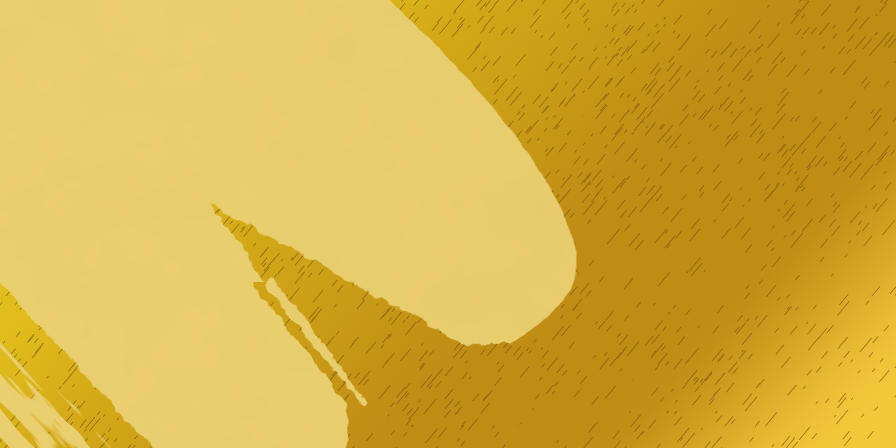
Write a Shadertoy shader that draws this background.

```glsl
// Broad pale brush strokes with torn edges over scratched, diagonally lit gold.

const vec3 PALE = vec3(0.912, 0.805, 0.432);
const vec3 GOLD_YELLOW = vec3(0.88, 0.74, 0.11);
const vec3 GOLD_MID = vec3(0.82, 0.65, 0.09);
const vec3 GOLD_DARK = vec3(0.75, 0.55, 0.08);
const vec3 GOLD_GLOW = vec3(0.96, 0.78, 0.23);
const vec3 SCRATCH = vec3(0.46, 0.32, 0.04);

float hash(vec2 p) {
    vec3 q = fract(p.xyx * 0.1031);
    q += dot(q, q.yzx + 33.33);
    return fract((q.x + q.y) * q.z);
}

float noise(vec2 p) {
    vec2 i = floor(p), f = fract(p);
    f *= f * (3.0 - 2.0 * f);
    return mix(mix(hash(i), hash(i + vec2(1, 0)), f.x),
               mix(hash(i + vec2(0, 1)), hash(i + vec2(1, 1)), f.x), f.y);
}

// Signed roughness in -1..1 from three octaves
float rough(vec2 p) {
    return (noise(p) + 0.5 * noise(p * 2.3) + 0.25 * noise(p * 5.1)) / 0.875 - 1.0;
}

float coverage(float d, float px) {
    return 1.0 - smoothstep(-px, px, d);
}

// Upper stroke: curved right side, rounded end, straight torn underside
float lobe(vec2 p, float tear) {
    float h = p.y - 0.414;
    float side = 1.289 - (h > 0.0 ? 0.954 * pow(h, 1.526) : 4.6 * h * h);
    float right = (p.x - side) * 0.8 + 0.003 * tear;
    float under = (0.544 - 0.554 * (p.x - 0.471) - p.y) * 0.875;
    return max(right, max(under, 0.234 - p.y) + 0.009 * tear);
}

// Lower stroke: slanted edge, stepped below the notch
float body(vec2 p, float tear) {
    float upper = 0.471 + 0.704 * (0.544 - p.y);
    float lower = min(0.565 + 0.78 * (0.365 - p.y), 0.775);
    float side = p.y > 0.37 ? upper : lower;
    return (p.x - side) * 0.8 + 0.008 * tear;
}

// Loose bristle mark tapering from a to b
float bristle(vec2 p, vec2 a, vec2 b, float width, float tear) {
    vec2 ab = b - a;
    float t = clamp(dot(p - a, ab) / dot(ab, ab), 0.0, 1.0);
    return length(p - a - ab * t) - width * (1.0 - 0.5 * t) + 0.008 * tear;
}

// Bare gold in the lower left, crossed by dry-brush streaks
float bareCorner(vec2 p, float tear) {
    float depth = (0.37 - 1.09 * p.x - p.y) * 0.676;
    float along = dot(p, vec2(0.676, -0.737));
    float streak = noise(vec2(depth * 75.0, along * 7.0 + 4.0));
    streak = 0.75 * streak + 0.25 * noise(vec2(depth * 170.0, along * 22.0));
    float dryness = smoothstep(0.035, 0.15, depth) * smoothstep(0.4, 0.1, along);
    float paint = (streak - mix(0.9, 0.42, dryness)) * 0.03;
    return max(-depth + 0.008 * tear, paint);
}

vec3 goldGradient(float u) {
    vec3 c = mix(GOLD_YELLOW, GOLD_MID, smoothstep(-0.3, 0.25, u));
    c = mix(c, GOLD_DARK, smoothstep(0.1, 0.95, u));
    return mix(c, GOLD_GLOW, smoothstep(1.27, 1.9, u));
}

// One layer of short slanted dashes, one candidate per cell
float scratches(vec2 p, float seed, float px) {
    vec2 q = vec2(dot(p, vec2(0.64, 0.77)), dot(p, vec2(-0.77, 0.64)));
    vec2 cell = vec2(0.062, 0.014);
    float row = floor(q.y / cell.y);
    q.x += hash(vec2(row, seed)) * cell.x;
    vec2 id = vec2(floor(q.x / cell.x), row) + seed;
    vec2 f = (fract(q / cell) - 0.5) * cell;
    float halfLength = mix(0.002, 0.021, pow(hash(id + 7.0), 1.5));
    float shift = (hash(id + 19.0) - 0.5) * (cell.x - 2.0 * halfLength);
    float lift = (hash(id + 31.0) - 0.5) * 0.008;
    float d = length(vec2(max(abs(f.x - shift) - halfLength, 0.0), f.y - lift));
    float density = 0.08 + 0.42 * smoothstep(0.3, 0.8, noise(p * 5.0 + seed));
    density *= 1.0 - 0.6 * smoothstep(1.25, 1.7, p.x - 0.93 * p.y);
    return step(hash(id + 53.0), density) * coverage(d - 0.0009, px * 0.7);
}

void mainImage(out vec4 fragColor, in vec2 fragCoord) {
    vec2 p = fragCoord / iResolution.y;
    float px = 1.0 / iResolution.y;
    float tear = rough(p * 48.0);

    // Gold ground with scratches
    vec3 color = goldGradient(p.x - 0.93 * p.y);
    float marks = 0.0;
    for (int i = 0; i < 3; i++) {
        marks = max(marks, scratches(p, float(i) * 17.0 + 3.0, px));
    }
    color = mix(color, SCRATCH, 0.72 * marks);

    // Pale paint
    float paint = min(lobe(p, tear), body(p, tear));
    paint = min(paint, bristle(p, vec2(0.605, 0.366), vec2(0.812, 0.10), 0.012, tear));
    paint = max(paint, -bareCorner(p, tear));
    vec3 pale = PALE + 0.008 * (0.6 - p.x) + 0.006 * rough(p * 9.0);
    color = mix(color, pale, coverage(paint, px));

    fragColor = vec4(color, 1.0);
}
```
